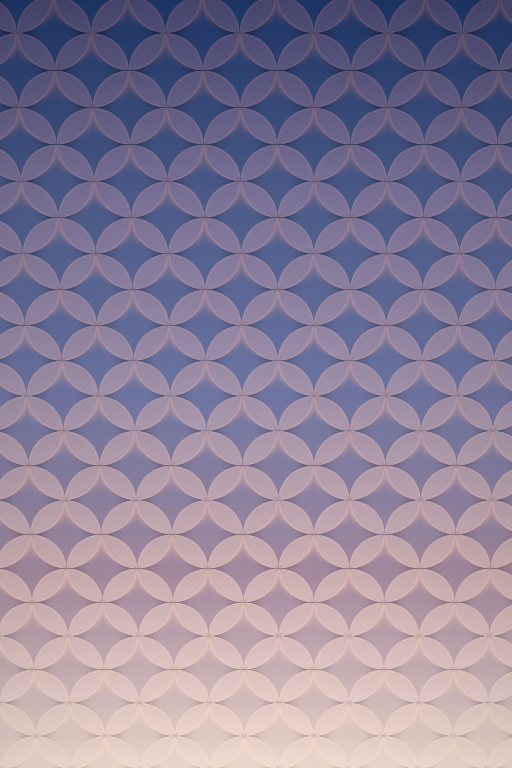
Reproduce this pattern procedurally as a Shadertoy shader.

```glsl
// Embossed lattice of interlocking circles: diagonal petals around four-cusped stars.
// One folded circle distance gives every petal; rows tighten gently downward,
// and a dusk gradient with warm glow and cusp shadows lights the relief.

// Evenly spaced five-stop colour ramp, t from 0 (top) to 1 (bottom).
vec3 ramp(float t, vec3 stops[5]) {
    vec3 colour = stops[0];
    for (int i = 1; i < 5; i++) {
        colour = mix(colour, stops[i], clamp(t * 4.0 - float(i - 1), 0.0, 1.0));
    }
    return colour;
}

vec3 starColour(float t) {
    return ramp(t, vec3[5](vec3(0.11, 0.20, 0.39), vec3(0.29, 0.35, 0.53),
        vec3(0.42, 0.45, 0.63), vec3(0.64, 0.54, 0.62), vec3(0.92, 0.84, 0.79)));
}

vec3 petalColour(float t) {
    return ramp(t, vec3[5](vec3(0.27, 0.27, 0.43), vec3(0.47, 0.44, 0.59),
        vec3(0.62, 0.56, 0.66), vec3(0.80, 0.69, 0.70), vec3(0.93, 0.85, 0.81)));
}

// Lattice with nodes where x + y is even; spacing narrows toward the bottom.
vec2 latticeCoord(vec2 uv) {
    float drop = 1.5 * (1.0 - uv.y) - 0.0645;
    return vec2(2.0 * (uv.x - 0.613) / (0.145 - 0.0067 * drop),
                drop * (13.62 + 0.69 * drop));
}

// Position inside a star cell: centre at 0, cusps at distance 1, y up.
vec2 starCell(vec2 q) {
    vec2 diagonal = mod(vec2(q.x + q.y, q.x - q.y), 2.0) - 1.0;
    return 0.5 * vec2(diagonal.x + diagonal.y, diagonal.y - diagonal.x);
}

void mainImage(out vec4 fragColor, in vec2 fragCoord) {
    vec2 uv = fragCoord / iResolution.xy;
    float t = 1.0 - uv.y;
    vec2 q = latticeCoord(uv);
    vec2 cell = starCell(q);
    float pixel = 14.0 / iResolution.x;

    // Negative inside petals, positive inside stars.
    float edge = length(1.0 - abs(cell)) - 1.0;
    float outside = max(edge, 0.0);
    float side = abs(cell.x);

    vec3 petal = petalColour(t);
    vec3 warm = petal + mix(vec3(0.13, 0.05, -0.02), vec3(0.03, 0.02, 0.0), t * t);

    // Recessed star: warm light below the upper petals, shade in the side cusps.
    vec3 star = starColour(t);
    float glow = exp(-8.0 * outside) * smoothstep(0.05, 0.65, cell.y);
    star = mix(star, warm, 0.85 * glow);
    float shade = exp(-9.0 * outside) * smoothstep(0.3, 0.95, side);
    star *= 1.0 - mix(0.42, 0.22, t) * shade;

    // Raised petal: faint vertical tint and soft pinch at the nodes.
    float height = fract(-q.y);
    petal *= 1.0 + 0.05 * (0.5 - height) * sin(3.14159 * height);
    petal *= 1.0 - 0.2 * smoothstep(0.88, 1.0, max(side, abs(cell.y)));

    // Fine lit rim just inside each petal.
    float rim = 1.0 - smoothstep(0.005, 0.02 + pixel, abs(edge + 0.025));
    float rimLight = mix(0.5, 0.75, smoothstep(-0.2, 0.4, cell.y));
    petal = mix(petal, warm, rim * rimLight * (1.0 - 0.5 * shade));

    vec3 colour = mix(petal, star, smoothstep(-0.5 * pixel, 0.5 * pixel, edge));

    // Slight darkening toward the left and right borders.
    float across = 2.0 * uv.x - 1.0;
    colour *= 1.0 - 0.06 * across * across;
    fragColor = vec4(clamp(colour, 0.0, 1.0), 1.0);
}
```
